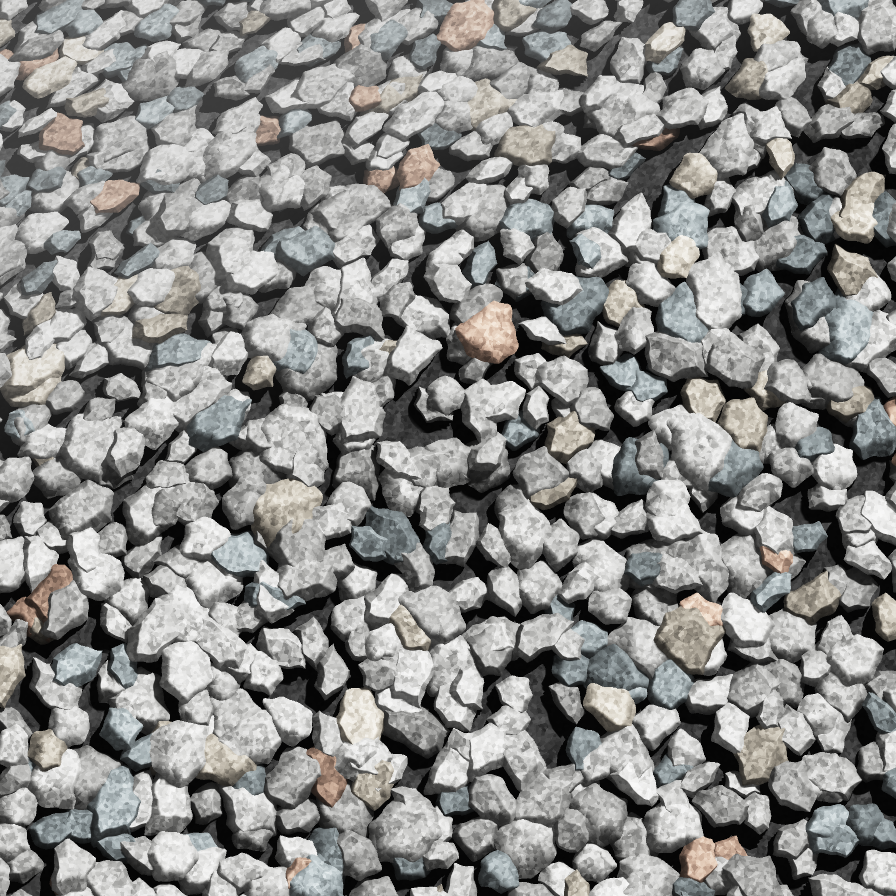
Give the GLSL for this texture, as a Shadertoy shader.

```glsl
// Sunlit crushed gravel: faceted grey stones piled over dark, shadowed gaps.
#define GRID 17.0          // stones across the canvas, per layer
#define LAYERS 2
#define FACETS 6
#define SHADOW_STEPS 5
#define SAMPLES 3
#define SUN vec3(0.34, 0.49, 0.80)
#define SUN_GAIN 1.06
#define ROUGHNESS 0.42
#define SPECKLE 0.34
#define GROUND_Z -0.25

const float TAU = 6.2831853;

vec4 hash4(vec2 p) {
    vec4 q = fract(p.xyxy * vec4(0.1031, 0.1030, 0.0973, 0.1099));
    q += dot(q, q.wzxy + 33.33);
    return fract((q.xxyz + q.yzzw) * q.zywx);
}

// Cellular noise: random values of the nearest mineral grain.
vec2 grain(vec2 p) {
    vec2 cell = floor(p), value = vec2(0.0);
    float nearest = 9.0;
    for (int y = -1; y <= 1; y++)
    for (int x = -1; x <= 1; x++) {
        vec2 c = cell + vec2(x, y);
        vec4 h = hash4(c + 211.0);
        vec2 d = c + h.xy - p;
        float dist = dot(d, d);
        if (dist < nearest) { nearest = dist; value = h.zw; }
    }
    return value;
}

// One stone cut by planes: height and its gradient, in local units.
vec3 facetedStone(vec2 p, vec2 seed, vec4 shape) {
    vec2 tilt = (shape.xy - 0.5) * 0.65;
    vec3 stone = vec3(0.45 + 0.2 * shape.z + dot(p, tilt), tilt);
    float rounding = mix(0.05, 0.36, shape.w * shape.w);
    for (int k = 0; k < FACETS; k++) {
        vec4 h = hash4(seed + 17.3 * float(k + 1));
        float angle = (float(k) + 0.5 * h.x) * TAU / float(FACETS);
        vec2 dir = vec2(cos(angle), sin(angle));
        float slope = 1.0 + 3.0 * h.y;
        float edge = 0.68 + 0.24 * h.z - dot(p, dir);
        vec3 side = vec3(edge * slope, -dir * slope);
        float t = clamp(0.5 + 0.5 * (side.x - stone.x) / rounding, 0.0, 1.0);
        stone = mix(side, stone, t);
        stone.x -= rounding * t * (1.0 - t);
    }
    return stone;
}

// Topmost stone of the pile: height, gradient, random id (-1 for ground).
vec4 pile(vec2 q) {
    vec4 top = vec4(GROUND_Z, 0.0, 0.0, -1.0);
    for (int layer = 0; layer < LAYERS; layer++) {
        vec2 g = q + 0.5 * float(layer);
        vec2 cell = floor(g);
        for (int y = -1; y <= 1; y++)
        for (int x = -1; x <= 1; x++) {
            vec2 c = cell + vec2(x, y);
            vec2 seed = c + 91.0 * float(layer) + 40.0;
            vec4 h = hash4(seed);
            vec2 p = g - c - 0.5 - (h.xy - 0.5) * 0.62;
            float radius = mix(0.48, 0.84, h.z * h.z);
            float base = 0.5 * h.w;
            if (dot(p, p) > 1.5 * radius * radius || base + radius < top.x) continue;
            vec4 shape = hash4(seed + 7.7);
            float angle = TAU * fract(h.x * 7.0 + h.w * 5.0);
            float ca = cos(angle), sa = sin(angle);
            mat2 turn = mat2(ca, -sa, sa, ca);
            vec2 stretch = vec2(1.0, mix(0.6, 0.95, shape.x));
            vec3 stone = facetedStone(turn * p / (radius * stretch), seed, shape.yzwx);
            float z = base + radius * stone.x;
            if (stone.x > 0.0 && z > top.x)
                top = vec4(z, (stone.yz / stretch) * turn, fract(h.y * 13.0 + shape.z));
        }
    }
    return top;
}

float sunlight(vec2 q, float z, vec3 sun) {
    float blocked = 0.0;
    for (int i = 1; i <= SHADOW_STEPS; i++) {
        float t = 0.08 * float(i) * (1.0 + 0.12 * float(i));
        float over = pile(q + sun.xy * t).x - z - sun.z * t;
        blocked = max(blocked, smoothstep(0.0, 0.07, over));
        if (blocked > 0.99) break;
    }
    return 1.0 - blocked;
}

// Mostly neutral greys, with some slate, tan and rust.
vec3 stoneColor(float id) {
    if (id < 0.0) return vec3(0.26);
    vec3 tint = vec3(1.0, 1.0, 0.985);
    if (id < 0.17) tint = vec3(0.68, 0.735, 0.75);
    else if (id > 0.965) tint = vec3(1.0, 0.80, 0.69);
    else if (id > 0.89) tint = vec3(1.0, 0.95, 0.86);
    return tint * mix(0.62, 1.02, fract(id * 37.0));
}

vec3 gravel(vec2 uv) {
    // Stones shrink towards the distant upper left corner.
    float far = max(uv.y - 0.5 * uv.x - 0.3, 0.0);
    vec2 q = GRID * (uv + vec2(-0.3, 0.45) * far * far);
    vec2 coarse = grain(q * 6.0), fine = grain(q * 15.0);
    q += 0.025 * sin(q.yx * 7.0 + vec2(0.0, 2.0)) + 0.012 * sin(q.yx * 19.0 + vec2(1.0, 4.0));

    vec4 stone = pile(q);
    vec3 sun = normalize(SUN);
    vec2 bump = (coarse - 0.5) * ROUGHNESS + (fine - 0.5) * ROUGHNESS * 0.6;
    vec3 normal = normalize(vec3(bump - stone.yz, 1.0));
    float direct = max(dot(normal, sun), 0.0);
    if (direct > 0.0) direct *= sunlight(q, stone.x, sun);

    vec3 albedo = stoneColor(stone.w);
    albedo *= 1.0 + SPECKLE * (fine.x - 0.5) + 0.5 * SPECKLE * (coarse.y - 0.5);
    float ambient = mix(0.08, 0.34, smoothstep(-0.2, 0.75, stone.x));
    vec3 col = albedo * (ambient + SUN_GAIN * direct);
    col /= pow(1.0 + col * col * col * col, vec3(0.25));
    return mix(col, vec3(0.74), 0.3 * smoothstep(0.0, 0.5, far));
}

void mainImage(out vec4 fragColor, in vec2 fragCoord) {
    vec3 sum = vec3(0.0);
    for (int i = 0; i < SAMPLES; i++) {
        float a = TAU * float(i) / float(SAMPLES) + 0.4;
        sum += gravel((fragCoord + 0.35 * vec2(cos(a), sin(a))) / iResolution.y);
    }
    fragColor = vec4(sum / float(SAMPLES), 1.0);
}
```
